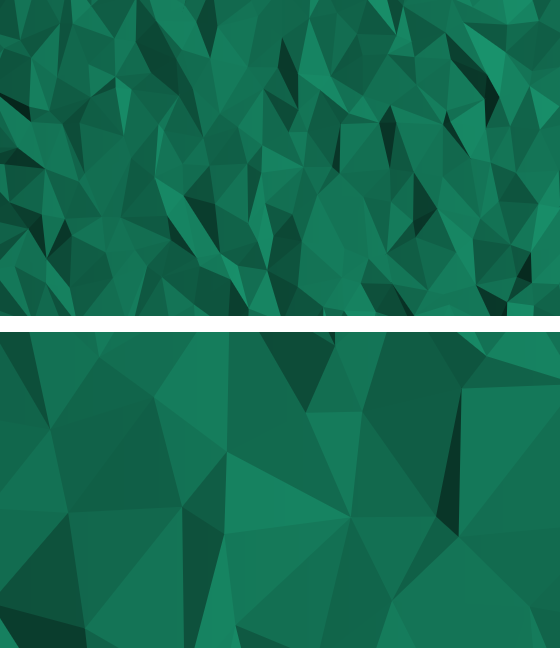
Top: the whole. Bottom: its middle third, enlarged.
Give the GLSL for this background, as a WebGL 1 fragment shader.

```glsl
precision highp float;
// Faceted green relief: a jittered triangle mesh, flat shaded by one slanted light.

uniform vec2 u_resolution;

#define CELL_SIZE vec2(0.090, 0.114)   // mesh spacing, in canvas heights
#define SLANT 0.13                     // lean of the mesh columns to the left
#define JITTER 0.45                    // vertex scatter, below 0.5 keeps quads simple
#define RELIEF 0.046                   // height range of the vertices
#define LIGHT_DIR vec3(0.65, 0.27, 0.71)
#define AMBIENT 0.065
#define DIFFUSE 0.51
#define SIDE_GLOW 0.065                // brightening towards the right
#define TINT vec3(0.17, 1.0, 0.74)

vec3 hash3(vec2 cell) {
  vec3 q = fract(cell.xyx * vec3(0.1031, 0.1030, 0.0973));
  q += dot(q, q.yxz + 33.33);
  return fract((q.xxy + q.yzz) * q.zyx);
}

float cross2(vec2 a, vec2 b) {
  return a.x * b.y - a.y * b.x;
}

float signedArea(vec3 a, vec3 b, vec3 c) {
  return cross2(b.xy - a.xy, c.xy - a.xy);
}

// Canvas position and height of the mesh vertex with this grid index.
vec3 meshVertex(vec2 cell) {
  vec3 random = hash3(cell + 57.0);
  vec2 pos = (cell + JITTER * (2.0 * random.xy - 1.0)) * CELL_SIZE;
  pos.x -= SLANT * pos.y;
  return vec3(pos, RELIEF * random.z);
}

// Distance to the line a-b, positive on its left.
float edgeDistance(vec2 p, vec2 a, vec2 b) {
  vec2 edge = b - a;
  return cross2(edge, p - a) / max(length(edge), 1e-5);
}

// Adds the light of one triangle, weighted by its coverage of the pixel.
void addFacet(vec2 p, float pixel, vec3 a, vec3 b, vec3 c, inout vec2 sum) {
  float inside = min(edgeDistance(p, a.xy, b.xy),
                 min(edgeDistance(p, b.xy, c.xy), edgeDistance(p, c.xy, a.xy)));
  float coverage = clamp(0.5 + inside / pixel, 0.0, 1.0);
  if (coverage > 0.0) {
    vec3 normal = normalize(cross(b - a, c - a));
    float lambert = max(dot(normal, normalize(LIGHT_DIR)), 0.18);
    sum += coverage * vec2(AMBIENT + DIFFUSE * lambert, 1.0);
  }
}

void main() {
  float pixel = 1.0 / u_resolution.y;
  vec2 p = gl_FragCoord.xy * pixel;
  vec2 home = floor(vec2(p.x + SLANT * p.y, p.y) / CELL_SIZE);

  // Scattered corners can reach one cell away, so visit all neighbours.
  vec2 sum = vec2(0.0);
  for (int j = -1; j <= 1; j++) {
    for (int i = -1; i <= 1; i++) {
      vec2 cell = home + vec2(float(i), float(j));
      vec3 a = meshVertex(cell);
      vec3 b = meshVertex(cell + vec2(1.0, 0.0));
      vec3 c = meshVertex(cell + vec2(1.0, 1.0));
      vec3 d = meshVertex(cell + vec2(0.0, 1.0));

      // Cut along the diagonal that is short and leaves no thin triangle.
      float cutAC = min(signedArea(a, b, c), signedArea(a, c, d)) / distance(a.xy, c.xy);
      float cutBD = min(signedArea(a, b, d), signedArea(b, c, d)) / distance(b.xy, d.xy);
      if (cutAC > cutBD) {
        addFacet(p, pixel, a, b, c, sum);
        addFacet(p, pixel, a, c, d, sum);
      } else {
        addFacet(p, pixel, a, b, d, sum);
        addFacet(p, pixel, b, c, d, sum);
      }
    }
  }

  float shade = sum.x / max(sum.y, 1e-4);
  shade *= 0.94 + SIDE_GLOW * p.x;
  gl_FragColor = vec4(shade * TINT, 1.0);
}
```
